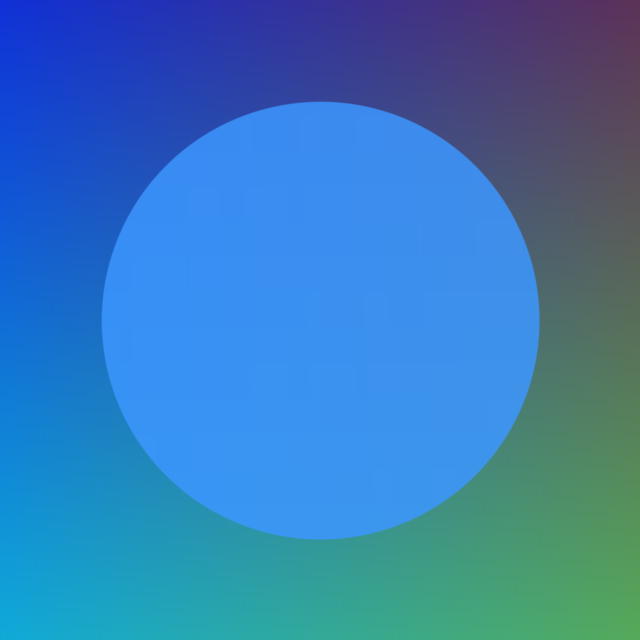
Reproduce this background procedurally as a WebGL 1 fragment shader.

```glsl
precision highp float;

uniform vec2 u_resolution;

// Corner colours of the backdrop
const vec3 BOTTOM_LEFT = vec3(0.06, 0.665, 0.85);
const vec3 BOTTOM_RIGHT = vec3(0.335, 0.665, 0.35);
const vec3 TOP_LEFT = vec3(0.06, 0.19, 0.84);
const vec3 TOP_RIGHT = vec3(0.36, 0.195, 0.345);

// Translucent disc
const vec3 DISC_COLOR = vec3(0.235, 0.59, 1.0);
const float DISC_OPACITY = 0.85;
const vec2 DISC_CENTER = vec2(0.501, 0.499);
const float DISC_RADIUS = 0.342;

vec3 backdrop(vec2 uv) {
  vec3 bottom = mix(BOTTOM_LEFT, BOTTOM_RIGHT, uv.x);
  vec3 top = mix(TOP_LEFT, TOP_RIGHT, uv.x);
  return mix(bottom, top, uv.y);
}

float discMask(vec2 uv, float pixel) {
  // Keep the disc round on canvases of any aspect
  vec2 aspect = u_resolution / min(u_resolution.x, u_resolution.y);
  float edge = length((uv - DISC_CENTER) * aspect) - DISC_RADIUS;
  return 1.0 - smoothstep(-pixel, pixel, edge);
}

void main() {
  vec2 uv = gl_FragCoord.xy / u_resolution;
  float pixel = 1.0 / min(u_resolution.x, u_resolution.y);

  // Lay the disc over the four-corner gradient
  vec3 color = backdrop(uv);
  color = mix(color, DISC_COLOR, DISC_OPACITY * discMask(uv, pixel));
  gl_FragColor = vec4(color, 1.0);
}
```
